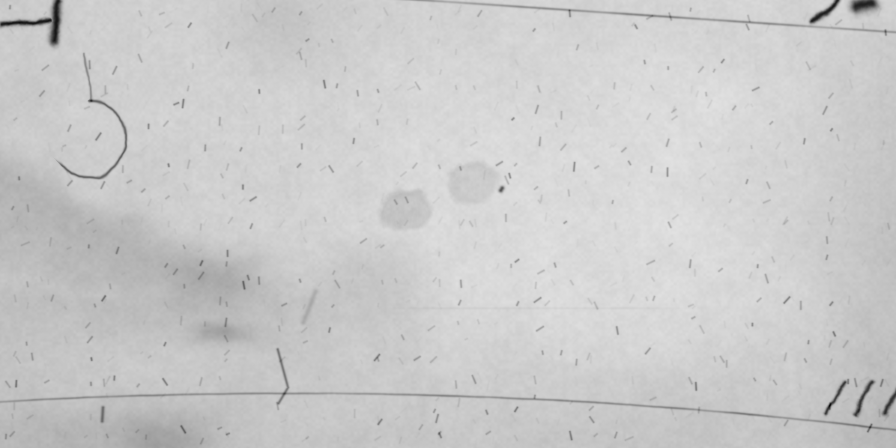
Give the GLSL for this texture, as a Shadertoy shader.

```glsl
// Aged grey paper: broad damp stains and fine grain built from value noise,
// two round smudges, scattered fibre flecks, thin ruled lines, a curling
// hair and a few cropped ink strokes, drawn with distance functions.

#define PAPER 0.822
#define MOTTLE 0.055
#define GRAIN 0.040
#define STAIN 0.105
#define SMUDGE 0.095
#define FLECK 0.30
#define RULE_INK 0.24
#define HAIR_INK 0.40
#define PEN_INK 0.70

float hash(vec2 p) {
    return fract(sin(dot(p, vec2(127.1, 311.7))) * 43758.5453);
}

float noise(vec2 p) {
    vec2 i = floor(p), f = fract(p);
    f = f * f * (3.0 - 2.0 * f);
    return mix(mix(hash(i), hash(i + vec2(1, 0)), f.x),
               mix(hash(i + vec2(0, 1)), hash(i + vec2(1, 1)), f.x), f.y);
}

// Fractal noise centred on zero
float fbm(vec2 p) {
    float sum = 0.0, amp = 0.5;
    for (int i = 0; i < 5; i++) {
        sum += amp * (noise(p) - 0.5);
        p = mat2(1.6, 1.2, -1.2, 1.6) * p + 7.3;
        amp *= 0.5;
    }
    return sum;
}

float blob(vec2 p, vec2 centre, vec2 radius) {
    vec2 q = (p - centre) / radius;
    return exp(-dot(q, q));
}

float segment(vec2 p, vec2 a, vec2 b) {
    vec2 pa = p - a, ba = b - a;
    return length(pa - ba * clamp(dot(pa, ba) / dot(ba, ba), 0.0, 1.0));
}

// Soft stroke profile around a distance
float stroke(float d, float width) {
    return exp(-d * d / (width * width));
}

// Broad light and dark areas of the sheet
float paperTone(vec2 p) {
    vec2 w = p + 0.10 * vec2(fbm(p * 5.0), fbm(p * 5.0 + 31.0));
    float tone = PAPER + MOTTLE * fbm(p * 4.0) + 0.03 * fbm(p * 14.0);
    tone += 0.035 * blob(w, vec2(1.35, 0.62), vec2(0.55, 0.42));
    tone -= 0.025 * smoothstep(0.9, 0.1, p.x);
    tone -= 0.065 * smoothstep(1.70, 2.0, w.x) * smoothstep(1.05, 0.75, w.y);
    tone -= 0.050 * smoothstep(0.32, 0.0, w.y) * smoothstep(0.5, 0.9, w.x);
    tone -= 0.060 * blob(w, vec2(0.62, 0.95), vec2(0.12, 0.10));

    // Damp stain with a diagonal upper edge
    float depth = 0.64 - 0.42 * w.x - w.y;
    float damp = smoothstep(-0.06, 0.06, depth) * exp(-2.5 * max(depth, 0.0));
    tone -= STAIN * damp * smoothstep(0.80, 0.48, w.x);
    tone -= 0.070 * blob(w, vec2(0.50, 0.40), vec2(0.13, 0.08));
    tone -= 0.130 * blob(w, vec2(0.50, 0.245), vec2(0.06, 0.025));
    tone -= 0.060 * blob(w, vec2(0.82, 0.33), vec2(0.15, 0.12));
    tone += 0.030 * blob(w, vec2(0.10, 0.37), vec2(0.38, 0.025));
    tone += 0.025 * blob(w, vec2(0.35, 0.17), vec2(0.32, 0.08));
    tone -= 0.130 * blob(w, vec2(0.36, 0.02), vec2(0.11, 0.07));
    tone -= 0.050 * blob(w, vec2(0.10, 0.03), vec2(0.20, 0.06));
    return tone;
}

// Rounded fingertip mark with a ragged rim
float smudge(vec2 p, vec2 centre, vec2 radius) {
    vec2 q = (p - centre) / radius;
    float d = length(q) + 0.55 * fbm(p * 22.0);
    float body = 1.0 - smoothstep(0.80, 1.08, d);
    float rim = stroke(d - 0.88, 0.14) * smoothstep(-0.3, 0.8, q.y);
    return body * (0.8 + 0.5 * fbm(p * vec2(95.0, 35.0))) + 0.3 * rim;
}

// One tiny slanted fibre per grid cell, most of them faint
float flecks(vec2 p, float cells, float seed) {
    vec2 id = floor(p * cells) + seed, f = fract(p * cells) - 0.5;
    vec2 centre = 0.4 * (vec2(hash(id), hash(id + 5.1)) - 0.5);
    float angle = 0.4 + 1.8 * hash(id + 9.7);
    float size = 0.002 + 0.007 * hash(id + 2.3);
    vec2 along = vec2(cos(angle), sin(angle)) * size;
    vec2 q = (f - centre) / cells;
    return pow(hash(id + 13.9), 7.0) * stroke(segment(q, -along, along), 0.0026);
}

// Hair: three quarters of a ring with a loose upper end
float hair(vec2 p) {
    p += 0.035 * vec2(fbm(p * 9.0), fbm(p * 9.0 + 17.0));
    vec2 q = p - vec2(0.195, 0.69);
    float ring = abs(length(q) - 0.085);
    ring += 0.4 * max(0.0, -q.x - 0.055) + max(0.0, -q.x) * step(0.0, q.y);
    float tail = segment(p, vec2(0.20, 0.775), vec2(0.192, 0.885));
    return stroke(ring, 0.0032) + 0.6 * stroke(tail, 0.0028);
}

void mainImage(out vec4 fragColor, in vec2 fragCoord) {
    vec2 p = fragCoord / iResolution.y;
    float tone = paperTone(p);
    tone += GRAIN * (0.6 * (noise(p * 150.0) - 0.5) + fbm(p * 55.0));

    // Smudges and flecks
    tone -= SMUDGE * smudge(p, vec2(0.904, 0.532), vec2(0.064, 0.050));
    tone -= 0.75 * SMUDGE * smudge(p, vec2(1.055, 0.594), vec2(0.060, 0.052));
    for (int i = 0; i < 3; i++)
        tone -= FLECK * flecks(p, 11.0 + 6.0 * float(i), 40.0 * float(i));
    tone -= 0.5 * stroke(segment(p, vec2(1.118, 0.575), vec2(1.121, 0.580)), 0.005);

    // Ruled lines, worn unevenly, and one faint crease
    float wear = 0.55 + 0.7 * noise(p * vec2(12.0, 3.0));
    float lower = p.y - 0.122 + 0.045 * (p.x - 0.65) * (p.x - 0.65) - 0.002 * fbm(p * 20.0);
    float upper = p.y - 1.0 + 0.068 * (p.x - 0.94);
    tone -= RULE_INK * wear * (stroke(lower, 0.0028) + stroke(upper, 0.003));
    tone -= 0.03 * stroke(p.y - 0.312, 0.003) * smoothstep(0.8, 1.0, p.x) * smoothstep(1.6, 1.4, p.x);

    // Hair, small crack and pale scratch
    float crack = min(segment(p, vec2(0.62, 0.22), vec2(0.643, 0.135)),
                      segment(p, vec2(0.643, 0.135), vec2(0.622, 0.10)));
    tone -= HAIR_INK * (hair(p) + 0.75 * stroke(crack, 0.0033));
    tone -= 0.10 * stroke(segment(p, vec2(0.677, 0.28), vec2(0.705, 0.35)), 0.006);
    tone -= 0.30 * stroke(segment(p, vec2(0.228, 0.06), vec2(0.230, 0.09)), 0.004);

    // Cropped pen strokes at the corners
    vec2 w = p + 0.025 * vec2(fbm(p * 16.0), fbm(p * 16.0 + 11.0));
    float pen = stroke(segment(w, vec2(0.0, 0.948), vec2(0.11, 0.95)), 0.006);
    pen = max(pen, stroke(segment(w, vec2(0.13, 1.0), vec2(0.118, 0.91)), 0.009));
    pen = max(pen, stroke(segment(w, vec2(1.82, 0.95), vec2(1.875, 1.0)), 0.006));
    pen = max(pen, stroke(segment(w, vec2(1.915, 0.985), vec2(1.95, 0.99)), 0.013));
    for (int i = 0; i < 3; i++) {
        vec2 foot = vec2(1.845 + 0.065 * float(i), 0.075);
        pen = max(pen, 0.75 * stroke(segment(w, foot, foot + vec2(0.04, 0.07)), 0.005));
    }
    tone -= PEN_INK * pen;

    fragColor = vec4(vec3(clamp(tone, 0.04, 1.0)), 1.0);
}
```
